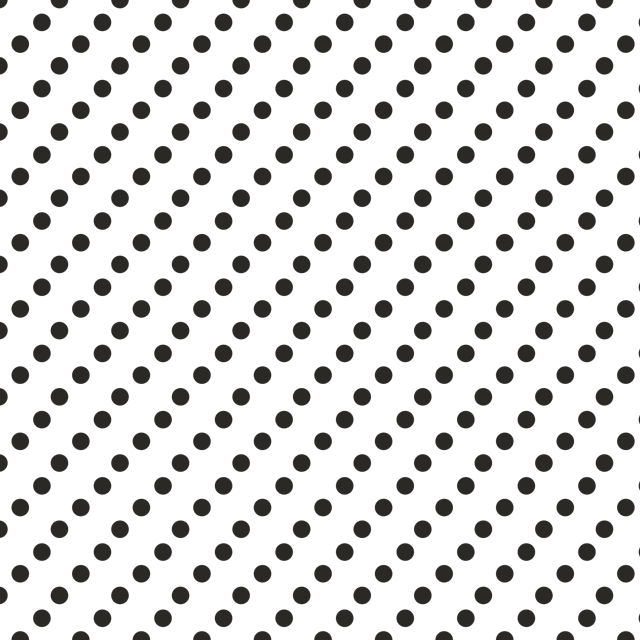
Write a WebGL 1 fragment shader that draws this pattern.

```glsl
precision highp float;

uniform vec2 u_resolution;

// Signed distance to a grid of dots, one of them centred at the given point
float dotGrid(vec2 p, vec2 center) {
    vec2 spacing = vec2(0.09462, 3.0 / 29.0);
    vec2 cell = mod(p - center + 0.5 * spacing, spacing) - 0.5 * spacing;
    return length(cell) - 0.0137;
}

void main() {
    float pixel = 1.0 / min(u_resolution.x, u_resolution.y);
    vec2 p = gl_FragCoord.xy * pixel;

    // Three interleaved grids form the slightly uneven diagonal rows
    float dist = dotGrid(p, vec2(0.0929, 0.8972));
    dist = min(dist, dotGrid(p, vec2(0.0655, 0.9650)));
    dist = min(dist, dotGrid(p, vec2(0.0317, 0.9311)));

    // Charcoal dots on white with a one pixel soft edge
    float ink = 1.0 - smoothstep(-0.75 * pixel, 0.75 * pixel, dist);
    vec3 color = mix(vec3(1.0), vec3(0.17, 0.16, 0.15), ink);
    gl_FragColor = vec4(color, 1.0);
}
```
